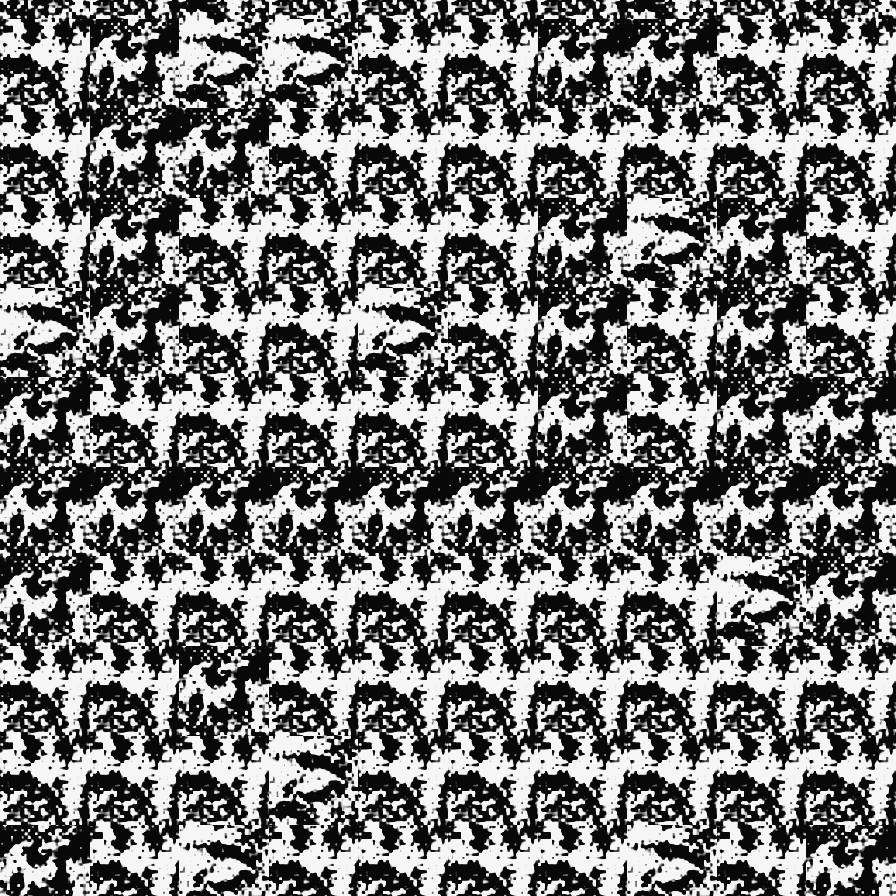
This pattern is drawn by a WebGL 2 fragment shader. Its source:

```glsl
#version 300 es
precision highp float;

uniform vec2 u_resolution;
out vec4 fragColor;

const float REPEATS = 10.0;
const float ROW_SHIFT = 0.21;
const float GRAINS_PER_TILE = 26.0;
const vec3 INK = vec3(0.03);
const vec3 PAPER = vec3(0.965);

float hash(vec2 p) {
    return fract(sin(dot(p, vec2(127.1, 311.7))) * 43758.5);
}

// Noise that wraps at the tile border, from -0.5 to 0.5
float tileNoise(vec2 p, float cells, float seed) {
    vec2 grid = p * cells + 0.5;
    vec2 cell = floor(grid);
    vec2 f = smoothstep(0.12, 0.88, fract(grid));
    vec2 a = mod(cell, cells) + seed;
    vec2 b = mod(cell + 1.0, cells) + seed;
    float low = mix(hash(a), hash(vec2(b.x, a.y)), f.x);
    float high = mix(hash(vec2(a.x, b.y)), hash(b), f.x);
    return mix(low, high, f.y) - 0.5;
}

// Soft ellipse that wraps at the tile border, 1 at the centre
float blob(vec2 p, vec2 centre, vec2 radius) {
    vec2 q = (fract(p - centre + 0.5) - 0.5) / radius;
    float d = dot(q, q);
    return exp(-d * d * 0.7);
}

// Soft line segment, 1 along its axis
float streak(vec2 p, vec2 a, vec2 b, float width) {
    vec2 ab = b - a;
    float t = clamp(dot(p - a, ab) / dot(ab, ab), 0.0, 1.0);
    float d = length(p - a - ab * t) / width;
    return exp(-d * d);
}

// Pale tile: dark spots on white, slanted stroke on the right
float spottedTile(vec2 p) {
    float light = blob(p, vec2(0.55, 0.39), vec2(0.25, 0.12))
                + blob(p, vec2(0.17, 0.31), vec2(0.13, 0.10))
                + blob(p, vec2(0.53, 0.14), vec2(0.06, 0.14))
                + blob(p, vec2(0.19, 0.15), vec2(0.06, 0.08))
                + 0.7 * blob(p, vec2(0.08, 0.70), vec2(0.07, 0.06))
                + 0.6 * blob(p, vec2(0.42, 0.76), vec2(0.06, 0.05))
                + streak(p, vec2(0.97, 0.14), vec2(0.78, 0.82), 0.08);
    float dark = blob(p, vec2(0.35, 0.14), vec2(0.07, 0.13))
               + 0.7 * blob(p, vec2(0.29, 0.23), vec2(0.09, 0.05))
               + blob(p, vec2(0.73, 0.13), vec2(0.13, 0.12))
               + blob(p, vec2(0.20, 0.51), vec2(0.15, 0.11))
               + 0.9 * blob(p, vec2(0.44, 0.63), vec2(0.12, 0.08))
               + 0.8 * blob(p, vec2(0.64, 0.56), vec2(0.06, 0.09))
               + 0.6 * blob(p, vec2(0.25, 0.82), vec2(0.13, 0.07))
               + 0.7 * blob(p, vec2(0.60, 0.79), vec2(0.09, 0.07))
               + 0.7 * blob(p, vec2(0.03, 0.08), vec2(0.09, 0.11))
               + 0.7 * blob(p, vec2(0.99, 0.58), vec2(0.06, 0.16));
    return 0.95 * light - 1.1 * dark;
}

// Dark tile: hooked ring beside an upright bar
float ringTile(vec2 p) {
    vec2 q = p - vec2(0.40, 0.34);
    float ringOffset = (length(q) - 0.19) / 0.055;
    float hook = exp(-ringOffset * ringOffset) * smoothstep(-0.16, 0.08, q.y - 0.6 * q.x);
    float light = hook
                + 0.8 * blob(p, vec2(0.20, 0.24), vec2(0.07, 0.06))
                + 0.7 * blob(p, vec2(0.47, 0.27), vec2(0.05, 0.04))
                + 0.7 * blob(p, vec2(0.07, 0.50), vec2(0.06, 0.08))
                + 0.7 * streak(p, vec2(0.82, 0.42), vec2(0.88, 0.85), 0.07);
    float dark = blob(p, vec2(0.40, 0.34), vec2(0.12, 0.11))
               + streak(p, vec2(0.70, 0.32), vec2(0.68, 0.72), 0.08)
               + 0.8 * blob(p, vec2(0.94, 0.18), vec2(0.13, 0.17))
               + 0.6 * blob(p, vec2(0.18, 0.08), vec2(0.14, 0.08))
               + 0.7 * blob(p, vec2(0.18, 0.70), vec2(0.12, 0.09))
               + 0.7 * blob(p, vec2(0.44, 0.77), vec2(0.11, 0.08));
    return 1.4 * light - 1.25 * dark - 0.08;
}

// White tile: black slashes on the left, grain on the right
float slashedTile(vec2 p) {
    float light = blob(p, vec2(0.12, 0.34), vec2(0.15, 0.32))
                + blob(p, vec2(0.46, 0.49), vec2(0.22, 0.12))
                + 0.8 * blob(p, vec2(0.35, 0.12), vec2(0.28, 0.09));
    float dark = streak(p, vec2(0.14, 0.20), vec2(0.42, 0.32), 0.055)
               + streak(p, vec2(0.48, 0.24), vec2(0.80, 0.46), 0.06)
               + streak(p, vec2(0.18, 0.64), vec2(0.36, 0.50), 0.06)
               + 0.9 * streak(p, vec2(0.46, 0.72), vec2(0.70, 0.58), 0.06)
               + 0.4 * blob(p, vec2(0.88, 0.22), vec2(0.12, 0.16))
               + 0.6 * blob(p, vec2(0.28, 0.84), vec2(0.16, 0.07));
    return light - 1.3 * dark;
}

// 0 spotted, 1 ring, 2 slashed; rare kinds gather in one row and near the sides
float tileKind(vec2 id) {
    float side = abs(id.x - 4.5) / 4.5;
    float ringChance = 0.14 + 0.16 * side;
    if (id.y == 5.0) ringChance = 0.92;
    if (id.x == 1.0 && id.y < 4.0) ringChance = 0.88;
    float pick = hash(id + 3.7);
    return pick < ringChance ? 1.0 : (pick > 0.95 - 0.15 * side ? 2.0 : 0.0);
}

float tileTone(vec2 p, float kind) {
    float seed = 19.0 * kind + 5.0;
    vec2 warp = vec2(tileNoise(p, 9.0, seed + 60.0), tileNoise(p, 9.0, seed + 80.0));
    vec2 w = p + 0.07 * warp;
    float shape = kind < 0.5 ? spottedTile(w) : (kind < 1.5 ? ringTile(w) : slashedTile(w));
    float grain = 1.85 * tileNoise(p, GRAINS_PER_TILE, seed)
                + 0.9 * tileNoise(p, GRAINS_PER_TILE * 0.5, seed + 40.0);
    return smoothstep(-0.27, 0.27, 0.9 * shape + grain - 0.02);
}

void main() {
    vec2 uv = gl_FragCoord.xy / u_resolution;
    vec2 grid = vec2(uv.x, 1.0 - uv.y) * REPEATS - vec2(0.0, ROW_SHIFT);
    float tone = tileTone(fract(grid), tileKind(mod(floor(grid), REPEATS)));
    fragColor = vec4(mix(INK, PAPER, tone), 1.0);
}
```
